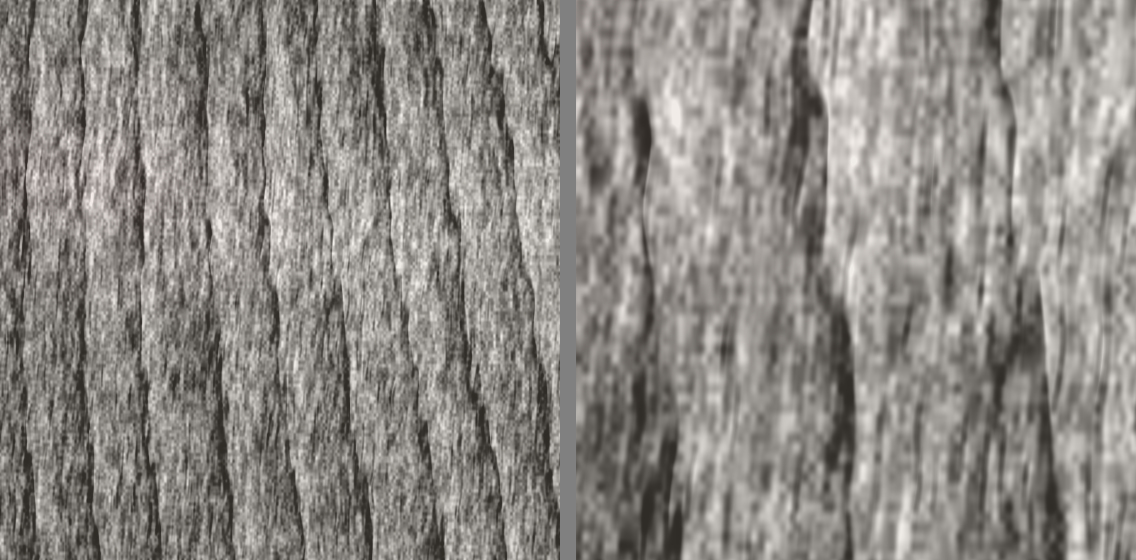
Left: the whole. Right: its middle third, enlarged.
Give the GLSL for this texture, as a Shadertoy shader.

```glsl
// Weathered grey wood: leaning growth rings worn into sharp-edged ridges.
// Each ring is a sawtooth of light to dark, its groove frayed by stretched
// noise; fine fibres, tapered cracks and grain are layered on top.

#define RING_COUNT 9.8
#define RING_LEAN 0.14
#define FIBRE_SLANT 0.06
#define FRAY 0.20
#define BASE_TONE 0.500
#define RIDGE_CONTRAST 0.16
#define GROOVE_DEPTH 0.24
#define FIBRE_CONTRAST 0.36
#define GRAIN_CONTRAST 0.24
#define CRACK_DEPTH 0.21
#define GLOW 0.11
#define DARK_FLOOR 0.17

float hash(vec2 p) {
    return fract(sin(dot(p, vec2(127.1, 311.7))) * 43758.55);
}

float noise(vec2 p) {
    vec2 i = floor(p), f = fract(p);
    f = f * f * (3.0 - 2.0 * f);
    float low = mix(hash(i), hash(i + vec2(1, 0)), f.x);
    float high = mix(hash(i + vec2(0, 1)), hash(i + vec2(1, 1)), f.x);
    return mix(low, high, f.y);
}

// Noise centred on zero, for adding detail around a tone
float detail(vec2 p) {
    return noise(p) - 0.5;
}

// One tapered vertical crack in some cells of a grid with shifted columns
float cracks(vec2 p, vec2 cells, float halfWidth, float share) {
    p *= cells;
    float column = floor(p.x);
    p.y += 7.0 * hash(vec2(column, 3.7));
    vec2 cell = vec2(column, floor(p.y)), f = fract(p);
    float centre = mix(0.3, 0.7, hash(cell + 11.3));
    float span = mix(0.45, 0.95, hash(cell + 23.9));
    float taper = 1.0 - smoothstep(0.1, 1.0, abs(2.0 * f.y - 1.0) / span);
    float line = 1.0 - smoothstep(0.1, 1.0, abs(f.x - centre) / (halfWidth * cells.x));
    return line * taper * step(hash(cell + 5.1), share);
}

// Ring coordinate: whole numbers lie on the grooves
float ringCoord(vec2 uv, vec2 fibre) {
    float down = 1.0 - uv.y;
    float lean = RING_LEAN * smoothstep(0.0, 1.0, uv.x) * down;
    float bow = -0.012 * sin(3.14 * down) * (1.0 - uv.x);
    float ring = (uv.x - lean - bow - 0.052) * RING_COUNT;
    ring += 0.16 * detail(uv * vec2(7.0, 3.0));
    ring += FRAY * detail(fibre * vec2(60.0, 9.0));
    return ring + 0.7 * FRAY * detail(fibre * vec2(140.0, 22.0));
}

void mainImage(out vec4 fragColor, in vec2 fragCoord) {
    vec2 uv = fragCoord / iResolution.y;

    // Fibres lean slightly against the rings and wander a little
    vec2 fibre = uv;
    fibre.x -= FIBRE_SLANT * uv.y;
    fibre.x += 0.012 * detail(uv * vec2(9.0, 6.0)) + 0.005 * detail(uv * vec2(30.0, 24.0));

    // Ridges: bright just right of a groove, darkening toward the next
    float ring = ringCoord(uv, fibre);
    float across = fract(ring);
    float nearest = floor(ring + 0.5);
    float offset = ring - nearest;
    float ridge = smoothstep(0.0, 0.06, across) * (1.0 - smoothstep(0.2, 0.9, across));
    float groove = smoothstep(-0.13, -0.01, offset) * (1.0 - smoothstep(0.0, 0.07, offset));
    groove *= mix(0.65, 1.15, noise(vec2(nearest * 7.3, uv.y * 7.0)));

    // Broad light across the boards
    float fromGlow = (uv.y - 0.70 + 0.13 * uv.x) / 0.22;
    float glow = exp(-fromGlow * fromGlow);
    float tone = BASE_TONE + GLOW * glow + 0.04 * (uv.x - 0.5);
    tone += 0.05 * detail(uv * vec2(8.0, 4.0));
    tone += RIDGE_CONTRAST * (ridge - 0.5);

    // Fibres at three widths, rougher on the dark side of each ring
    float streaks = detail(fibre * vec2(75.0, 10.0)) * 0.4;
    streaks += detail(fibre * vec2(140.0, 28.0) + 17.0) * 0.85;
    streaks += detail(fibre * vec2(240.0, 55.0) + 41.0) * 0.85;
    tone += FIBRE_CONTRAST * streaks * mix(1.1, 0.85, ridge);
    tone += GRAIN_CONTRAST * detail(uv * vec2(230.0, 170.0));

    // Dark grooves and cracks, eased toward the darkest tone
    float split = 0.8 * cracks(fibre, vec2(75.0, 11.0), 0.0030, 0.30);
    split = max(split, cracks(fibre + 0.37, vec2(46.0, 7.0), 0.0034, 0.25));
    split = max(split, cracks(fibre + 0.71, vec2(17.0, 4.0), 0.0042, 0.35));
    tone -= GROOVE_DEPTH * groove + CRACK_DEPTH * split;
    tone = DARK_FLOOR + 0.05 * log(1.0 + exp((tone - DARK_FLOOR) / 0.05));
    tone = min(tone, 0.93);

    // Warm grey, faintly pink in the lit left half
    vec3 warmth = vec3(0.012, 0.0, -0.020);
    vec3 pink = vec3(0.010, -0.005, 0.0);
    vec3 color = tone + warmth + pink * glow * (1.0 - smoothstep(0.2, 0.8, uv.x));
    fragColor = vec4(color, 1.0);
}
```
